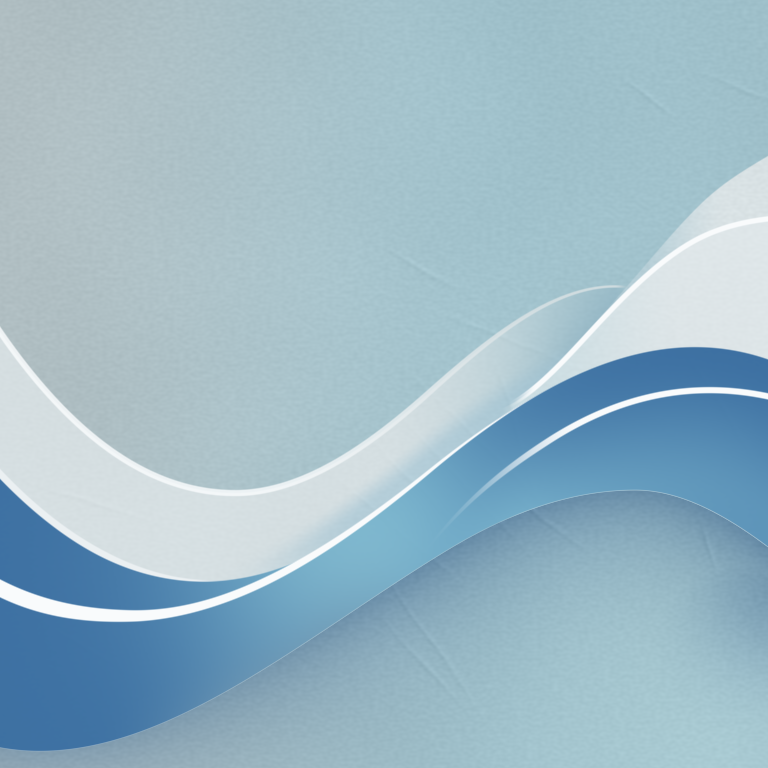
Write a three.js fragment shader that draws this background.

```glsl
varying vec2 vUv;

const float SOFT = 0.0013;

float hash(float n) {
  return fract(sin(n * 127.1) * 4375.85);
}

vec2 gradientAt(vec2 cell) {
  float angle = 6.2832 * fract(sin(dot(cell, vec2(12.99, 78.23))) * 4375.85);
  return vec2(cos(angle), sin(angle));
}

float gradientNoise(vec2 p) {
  vec2 i = floor(p);
  vec2 f = p - i;
  vec2 u = f * f * f * (f * (f * 6.0 - 15.0) + 10.0);
  float a = dot(gradientAt(i), f);
  float b = dot(gradientAt(i + vec2(1.0, 0.0)), f - vec2(1.0, 0.0));
  float c = dot(gradientAt(i + vec2(0.0, 1.0)), f - vec2(0.0, 1.0));
  float d = dot(gradientAt(i + vec2(1.0, 1.0)), f - vec2(1.0, 1.0));
  return mix(mix(a, b, u.x), mix(c, d, u.x), u.y);
}

// Cubic span between knots (x, height, slope); returns height and slope
vec2 span(float x, vec3 a, vec3 b) {
  float w = b.x - a.x;
  float t = (x - a.x) / w;
  float rise = b.y - a.y;
  float c2 = 3.0 * rise - w * (2.0 * a.z + b.z);
  float c3 = w * (a.z + b.z) - 2.0 * rise;
  return vec2(a.y + t * (w * a.z + t * (c2 + t * c3)),
              a.z + t * (2.0 * c2 + 3.0 * c3 * t) / w);
}

// Approximate signed distance, positive above the curve
float above(vec2 p, vec3 a, vec3 b, vec3 c) {
  vec2 h = p.x < b.x ? span(p.x, a, b) : span(p.x, b, c);
  return (p.y - h.x) / sqrt(1.0 + h.y * h.y);
}

float above(vec2 p, vec3 a, vec3 b, vec3 c, vec3 d) {
  return p.x < c.x ? above(p, a, b, c) : above(p, b, c, d);
}

float fill(float d) {
  return smoothstep(-SOFT, SOFT, d);
}

float stroke(float d, float halfWidth) {
  float line = 1.0 - smoothstep(halfWidth - SOFT, halfWidth + SOFT, abs(d));
  return line * smoothstep(0.0, 0.0012, halfWidth);
}

float glow(vec2 p, vec2 center, float radius) {
  vec2 q = (p - center) / radius;
  return exp(-dot(q, q));
}

// Paper grain and scattered fold marks
float paperRelief(vec2 p) {
  float relief = 0.022 * gradientNoise(p * vec2(150.0, 230.0));
  relief += 0.012 * gradientNoise(p * vec2(61.0, 170.0) + 7.3);
  relief += 0.018 * gradientNoise(p * 5.0);
  for (int i = 0; i < 16; i++) {
    float k = float(i) + 1.0;
    vec2 q = p - vec2(hash(k), hash(k + 31.0));
    float angle = -0.2 - 1.2 * hash(k + 57.0);
    vec2 dir = vec2(cos(angle), sin(angle));
    float along = dot(q, dir) / (0.03 + 0.07 * hash(k + 83.0));
    float across = dot(q, vec2(-dir.y, dir.x));
    across = (across + 0.004 * gradientNoise(p * 18.0 + k)) / 0.0035;
    relief += 0.05 * across * exp(-across * across - along * along);
  }
  return relief;
}

vec3 paperColor(vec2 p) {
  vec3 c = mix(vec3(0.685, 0.74, 0.755), vec3(0.62, 0.75, 0.79), smoothstep(-0.05, 0.7, p.x));
  c += 0.025 * glow(p, vec2(0.4, 0.6), 0.35);
  return c + vec3(0.05, 0.05, 0.04) * glow(p, vec2(0.95, 0.05), 0.25);
}

vec3 blueColor(vec2 p, float depth, float rim) {
  vec3 deep = vec3(0.24, 0.44, 0.635);
  vec3 sky = vec3(0.50, 0.73, 0.82);
  float light = glow(p, vec2(0.47, 0.29), 0.23);
  light += 0.75 * smoothstep(0.0, 0.2, depth) * smoothstep(0.55, 0.7, p.x) * (1.15 - 0.5 * p.x);
  vec3 c = mix(deep, sky, clamp(light, 0.0, 1.0));
  float haze = exp(-rim / 0.05) * smoothstep(0.12, 0.35, p.x) * (1.0 - smoothstep(0.4, 0.6, p.x));
  return mix(c, vec3(0.45, 0.6, 0.70), 0.6 * haze);
}

void main() {
  vec2 p = vUv;
  float x = p.x;
  vec3 white = vec3(0.975, 0.985, 0.99);
  vec3 pale = vec3(0.845, 0.88, 0.89);

  // Wave boundaries
  float crest = above(p, vec3(0.0, 0.568, -1.45), vec3(0.306, 0.358, 0.0), vec3(0.56, 0.49, 0.9), vec3(0.818, 0.626, -0.12));
  float trough = above(p, vec3(0.0, 0.383, -1.05), vec3(0.273, 0.2435, 0.0), vec3(0.404, 0.276, 0.45), vec3(1.0, 0.4, 0.0));
  float middle = above(p, vec3(0.0, 0.234, -0.5), vec3(0.169, 0.198, 0.0), vec3(0.56, 0.387, 0.82), vec3(0.905, 0.548, 0.0));
  float base = above(p, vec3(0.052, 0.022, 0.0), vec3(0.586, 0.286, 0.6), vec3(0.827, 0.362, 0.0), vec3(1.0, 0.288, -0.75));
  float inner = above(p, vec3(0.56, 0.29, 1.25), vec3(0.716, 0.427, 0.64), vec3(0.924, 0.492, 0.0));
  float wing = above(p, vec3(0.671, 0.477, 0.6), vec3(0.781, 0.581, 1.07), vec3(0.911, 0.69, 0.5), vec3(1.0, 0.715, 0.12));
  float wingTop = above(p, vec3(0.818, 0.629, 1.15), vec3(0.911, 0.733, 0.98), vec3(1.0, 0.797, 0.6));
  float upper = fill(base);

  // Paper and the shadow cast below the blue wave
  vec3 color = paperColor(p);
  float shadow = exp(-max(-base, 0.0) / 0.075) * mix(0.5, 0.78, smoothstep(0.2, 0.6, x));
  shadow = max(shadow, 0.6 * glow(p, vec2(1.03, 0.25), 0.13)) * (1.0 - upper);
  color = mix(color, vec3(0.33, 0.48, 0.61), shadow);
  float grain = 1.0;

  // Left pale ribbon with its bluish lower veil
  float ribbon = fill(-crest) * upper * (1.0 - smoothstep(0.8, 0.82, x));
  color = mix(color, pale, ribbon * 0.95 * (1.0 - smoothstep(0.48, 0.85, x)));
  float nearWing = exp(-max(wing, 0.0) / 0.04) * smoothstep(0.62, 0.76, x);
  color = mix(color, vec3(0.5, 0.65, 0.73), 0.4 * ribbon * nearWing);
  float veil = (1.0 - smoothstep(0.012, 0.045, middle)) * smoothstep(0.28, 0.48, x);
  color = mix(color, vec3(0.64, 0.77, 0.83), 0.65 * ribbon * veil);

  // Right pale wing
  float outerWing = fill(-wingTop) * upper * smoothstep(0.78, 0.82, x);
  color = mix(color, mix(vec3(0.70, 0.80, 0.835), pale, smoothstep(0.82, 0.95, x)), outerWing);
  float innerWing = fill(-wing) * upper * smoothstep(0.65, 0.68, x);
  color = mix(color, mix(vec3(0.80, 0.87, 0.89), vec3(0.87, 0.9, 0.91), smoothstep(0.68, 0.9, x)), innerWing);
  grain -= 0.5 * max(ribbon, innerWing);

  // Blue wave
  float blue = fill(-trough) * (1.0 - step(0.43, x));
  blue = max(blue, fill(-middle)) * upper;
  color = mix(color, blueColor(p, max(-middle, 0.0), max(base, 0.0)), blue);
  grain *= 1.0 - 0.85 * blue;
  color += paperRelief(p) * grain;

  // Tapered highlight lines
  float crestWidth = 0.004 - 0.0025 * smoothstep(0.5, 0.82, x);
  float crestFade = 0.85 * (1.0 - smoothstep(0.8, 0.82, x));
  color = mix(color, mix(white, pale, smoothstep(0.3, 0.75, x)), stroke(crest, crestWidth) * crestFade);
  color = mix(color, vec3(0.92, 0.94, 0.95), stroke(trough, 0.0045 * (1.0 - smoothstep(0.1, 0.34, x))));
  float middleWidth = mix(0.0105, 0.0055, smoothstep(0.0, 0.3, x)) * (1.0 - smoothstep(0.25, 0.8, x));
  color = mix(color, white, stroke(middle, middleWidth));
  color = mix(color, white, stroke(inner, 0.004 * smoothstep(0.46, 0.72, x)) * smoothstep(0.55, 0.76, x));
  color = mix(color, white, stroke(wing, 0.0034) * smoothstep(0.66, 0.7, x));

  gl_FragColor = vec4(clamp(color, 0.0, 1.0), 1.0);
}
```
